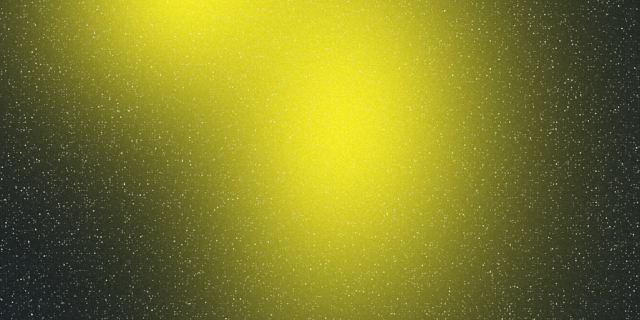
Write a Shadertoy shader that draws this background.

```glsl
// Soft yellow glow bending over a charcoal ground, dusted with pale grain.

const vec3 CHARCOAL = vec3(0.115, 0.137, 0.145);
const vec3 YELLOW = vec3(0.955, 0.915, 0.145);
const vec3 DUST = vec3(0.92, 0.93, 0.82);

// Three independent random values for a grid cell.
vec3 hash3(vec2 cell) {
    vec3 p = fract(cell.xyx * vec3(0.1031, 0.1030, 0.0973));
    p += dot(p, p.yxz + 33.33);
    return fract((p.xxy + p.yzz) * p.zyx);
}

// Gaussian blob with separate left, right and vertical spreads.
float glow(vec2 p, vec2 center, float left, float right, float tall) {
    vec2 d = p - center;
    d /= vec2(d.x < 0.0 ? left : right, tall);
    return exp(-dot(d, d));
}

// Cellular specks: one jittered dot per cell, with random strength.
// A high rarity leaves only a few of them bright.
float specks(vec2 p, float cells, float radius, float rarity, float pixel) {
    vec2 grid = p * cells;
    vec2 cell = floor(grid);
    vec3 rnd = hash3(cell + cells);
    vec2 center = 0.25 + 0.5 * rnd.xy;
    float dist = length(fract(grid) - center) / cells;
    float disc = 1.0 - smoothstep(radius - 0.6 * pixel, radius + 0.6 * pixel, dist);
    return disc * pow(rnd.z, rarity);
}

void mainImage(out vec4 fragColor, in vec2 fragCoord) {
    float pixel = 1.0 / iResolution.y;
    vec2 p = fragCoord * pixel;
    p.x += 1.0 - 0.5 * iResolution.x * pixel;

    // Two overlapping glows, joined by a screen blend
    float upper = glow(p, vec2(0.60, 1.05), 0.49, 0.50, 0.45);
    float middle = glow(p, vec2(1.06, 0.62), 0.45, 0.53, 0.72);
    float light = 1.0 - (1.0 - upper) * (1.0 - middle);
    vec3 color = mix(CHARCOAL, YELLOW, light);

    // Fine grain, then brighter scattered dust
    float grain = hash3(floor(p * 256.0)).x - 0.5;
    color += 0.035 * grain;
    float dust = 0.45 * specks(p, 127.0, 0.0022, 7.0, pixel);
    dust += 0.75 * specks(p + 3.7, 83.0, 0.0024, 12.0, pixel);
    color = mix(color, DUST, clamp(dust, 0.0, 0.8));

    fragColor = vec4(clamp(color, 0.0, 1.0), 1.0);
}
```
